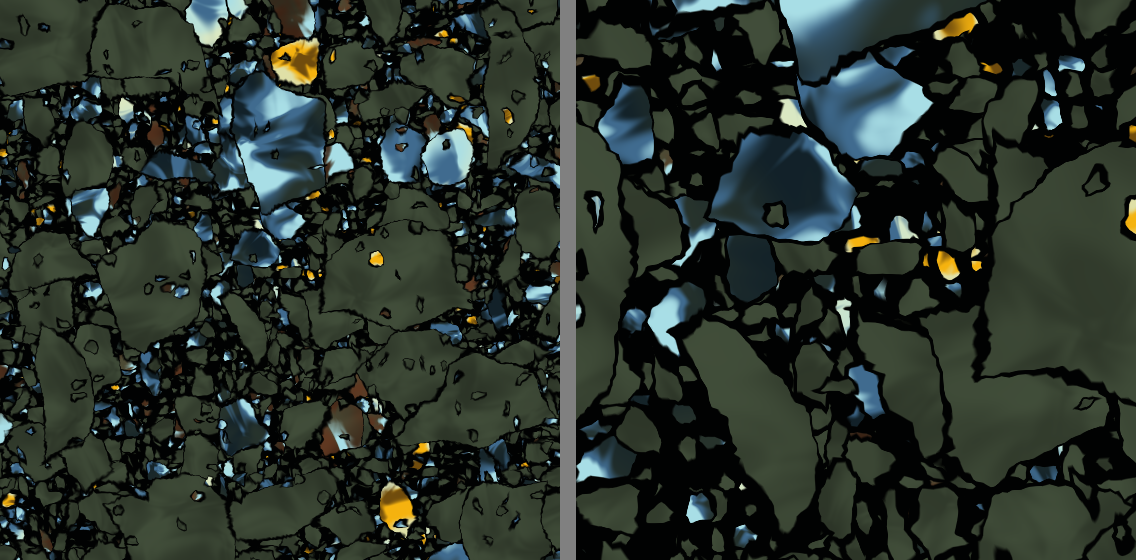
Left, the full canvas; right, a detail of the centre.
Give the GLSL for this texture, as a WebGL 1 fragment shader.

```glsl
precision highp float;
// Dark mosaic of olive shards with scattered blue, rust, pale and amber fragments.
uniform vec2 u_resolution;

const vec3 BLACK = vec3(0.005, 0.008, 0.006);
const vec3 OLIVE = vec3(0.205, 0.245, 0.182);
const vec3 DEEP  = vec3(0.07, 0.13, 0.16);
const vec3 STEEL = vec3(0.25, 0.42, 0.56);
const vec3 SKY   = vec3(0.66, 0.87, 0.90);
const vec3 RUST  = vec3(0.29, 0.17, 0.10);
const vec3 BROWN = vec3(0.44, 0.30, 0.05);
const vec3 AMBER = vec3(0.96, 0.70, 0.06);
const vec3 CREAM = vec3(0.86, 0.91, 0.76);
const float GAP = 0.0021;          // half width of the dark joints
const float OLIVE_SHARE = 0.64;    // upper limits of each kind of piece
const float BLUE_SHARE = 0.86;
const float RUST_SHARE = 0.92;
const float SKY_SHARE = 0.955;

float hash(vec2 p) {
  p = fract(p * vec2(0.1031, 0.1137));
  p += dot(p, p.yx + 33.33);
  return fract((p.x + p.y) * p.x * 17.3);
}

vec2 hash2(vec2 p) {
  return vec2(hash(p + 3.7), hash(p.yx + 71.3));
}

mat2 turn(float angle) {
  float c = cos(angle), s = sin(angle);
  return mat2(c, s, -s, c);
}

// Cloudy shade from layered, mutually bent sines, 0 to 1
float cloud(vec2 p) {
  float sum = 0.0, weight = 0.5;
  for (int i = 0; i < 4; i++) {
    p = turn(0.9) * p * 1.6 + 0.8 * sin(p.yx * 1.3 + float(i));
    sum += weight * sin(p.x) * cos(p.y);
    weight *= 0.6;
  }
  return smoothstep(-0.55, 0.55, sum);
}

// Piecewise linear offset: breaks outlines into straight, angular runs
vec2 facet(vec2 p) {
  vec2 q = p + p.yx * vec2(0.43, -0.71);
  q += 0.6 * abs(fract(q.yx * 0.37) - 0.5);
  return abs(fract(q) - 0.5) - 0.25;
}

vec2 fracture(vec2 p) {
  p += 0.024 * facet(p * 9.0);
  p += 0.009 * facet(turn(0.6) * p * 33.0);
  return p + 0.003 * facet(turn(1.9) * p * 87.0);
}

// Colour inside a piece; along runs from -1 to 1 over its long axis
vec3 paint(float kind, float along, float shade, float light) {
  float tip = smoothstep(0.35, 0.75, abs(along) + 0.5 * (shade - 0.5));
  if (kind < OLIVE_SHARE) return OLIVE * (0.84 + 0.28 * shade + 0.12 * light);
  if (kind < BLUE_SHARE) {
    vec3 blue = mix(mix(DEEP, OLIVE, light * 0.6), STEEL, smoothstep(0.2, 0.7, shade));
    return mix(blue, SKY, smoothstep(0.72, 1.0, shade + 0.25 * (along + light - 0.5)));
  }
  if (kind < RUST_SHARE) {
    vec3 rust = mix(RUST, OLIVE, shade * 0.7) * (0.8 + 0.5 * light);
    return mix(rust, SKY, smoothstep(0.3, 0.8, along + shade - 0.5));
  }
  if (kind < SKY_SHARE) return mix(STEEL, mix(SKY, CREAM, light), smoothstep(0.0, 0.6, shade));
  return mix(mix(BROWN, AMBER, smoothstep(0.1, 0.75, shade)), CREAM, tip * 0.85);
}

// Chipped ellipse in cell units: x distance, y position along the long axis
vec2 chip(vec2 d, vec2 id, float size) {
  vec2 r = hash2(id + 19.0), s = hash2(id + 47.0);
  vec2 extent = size * mix(0.5, 0.85, r.x) * vec2(1.0, mix(0.3, 0.95, r.y));
  vec2 e = turn(floor(s.x * 2.0) * 1.571 + (s.y - 0.5) * 1.2) * d;
  e.y += (r.x - 0.5) * e.x * e.x;
  e /= extent;
  float dist = length(e) - 1.0;
  for (int k = 0; k < 5; k++) {
    float cut = hash(id + float(k) * 7.1);
    float angle = (float(k) + cut * 0.7) * 1.257;
    dist = max(dist, dot(e, vec2(cos(angle), sin(angle))) - mix(0.6, 1.0, cut));
  }
  return vec2(dist * extent.y, e.x);
}

// One cellular layer of pieces with dark joints, laid over what is below
void scatter(inout vec3 color, vec2 p, float scale, float share, float size, float range, float seed) {
  vec2 q = fracture(p + seed) * scale;
  vec2 cell = floor(q), owner = cell;
  float nearest = 9.0, second = 9.0, along = 0.0;
  for (int y = -1; y <= 1; y++) for (int x = -1; x <= 1; x++) {
    vec2 id = cell + vec2(float(x), float(y));
    if (hash(id + 5.3) > share) continue;
    vec2 c = chip(q - id - 0.5 - 0.55 * (hash2(id) - 0.5), id, size);
    if (c.x < nearest) {
      second = nearest; nearest = c.x; owner = id; along = c.y;
    } else second = min(second, c.x);
  }
  float aa = 0.8 / u_resolution.x;
  float joint = min(-nearest, 0.5 * (second - nearest)) / scale;
  float width = GAP * (0.5 + cloud(p * 45.0 + seed));
  float shade = cloud(p * (16.0 + scale) + 9.0 * hash2(owner + 31.0));
  float light = cloud(p * 13.0 + seed);
  vec3 body = paint(hash(owner + 83.0) * range, along, shade, light);
  color = mix(color, BLACK, smoothstep(-aa, aa, -nearest / scale + width * 0.4));
  color = mix(color, body, smoothstep(-aa, aa, joint - width));
}

void main() {
  vec2 p = gl_FragCoord.xy / u_resolution.x;
  vec3 color = BLACK;
  scatter(color, p, 52.0, 1.0, 1.0, 1.0, 2.3);     // fine rubble
  scatter(color, p, 25.0, 0.65, 1.0, 0.98, 5.1);   // small shards
  scatter(color, p, 11.0, 0.6, 1.05, 1.0, 8.7);    // fragments
  scatter(color, p, 5.0, 0.55, 1.0, 0.87, 13.2);   // broad slabs
  scatter(color, p, 38.0, 0.14, 0.7, 1.0, 17.9);   // loose chips on top
  gl_FragColor = vec4(color, 1.0);
}
```
